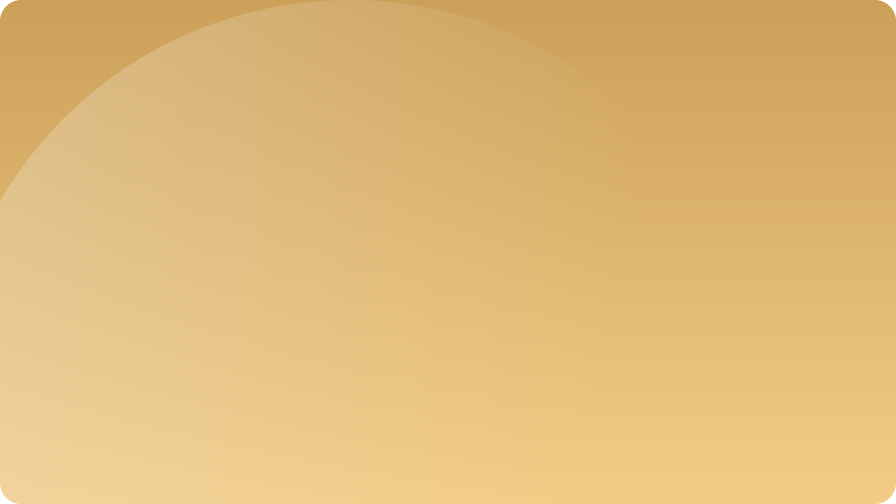
A WebGL 2 fragment shader for this background:

```glsl
#version 300 es
precision highp float;
// A golden card with rounded corners: a vertical gradient under one large
// pale disc, whose veil fades out from the left edge towards the right.
// Lengths are in canvas heights, with the origin at the lower left.
uniform vec2 u_resolution;
out vec4 fragColor;

// Signed distance to a box with rounded corners, centred on the origin.
float roundedBox(vec2 p, vec2 halfSize, float radius) {
  vec2 q = abs(p) - halfSize + radius;
  return length(max(q, 0.0)) + min(max(q.x, q.y), 0.0) - radius;
}

// Smooth coverage of the inside of a signed distance, one pixel wide.
float coverage(float distance, float pixel) {
  return clamp(0.5 - distance / pixel, 0.0, 1.0);
}

void main() {
  float pixel = 1.0 / u_resolution.y;
  vec2 p = gl_FragCoord.xy * pixel;
  vec2 canvas = vec2(u_resolution.x * pixel, 1.0);

  // Golden ground, darker at the top.
  vec3 color = mix(vec3(0.952, 0.802, 0.522), vec3(0.797, 0.627, 0.345), p.y);

  // Pale disc with a slightly tilted fade.
  float disc = coverage(length(p - vec2(0.694, 0.197)) - 0.803, pixel);
  float along = p.x + 0.2 * (1.0 - p.y);
  float veil = 0.39 * clamp(1.0 - along / 1.335, 0.0, 1.0);
  color = mix(color, vec3(0.93, 0.88, 0.79), disc * veil);

  // White outside the rounded corners.
  float card = coverage(roundedBox(p - 0.5 * canvas, 0.5 * canvas, 0.042), pixel);
  // Straight sides run along the canvas border and stay fully covered.
  fragColor = vec4(mix(vec3(1.0), color, card), 1.0);
}
```
